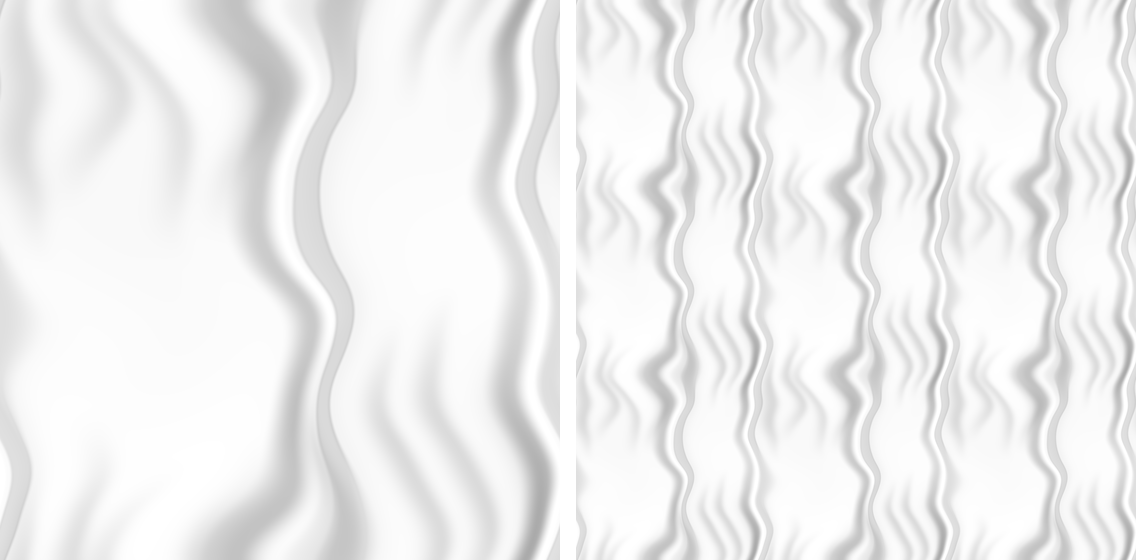
Left, the tile; right, the same tile 3 across and 3 down.
This texture is drawn by a WebGL 2 fragment shader. Its source:

```glsl
#version 300 es
precision highp float;
// White silk hanging in soft vertical folds. A wrapping gradient noise sways
// the cloth sideways; two deep folds (groove, bright ridge, flat ribbon) and
// several short faint ones then darken it. Everything repeats over the unit square.

uniform vec2 u_resolution;
out vec4 fragColor;

float hash(vec2 p) {
    return fract(sin(dot(p, vec2(127.1, 311.7))) * 43758.5);
}

vec2 gradient(vec2 cell) {
    float angle = 6.28319 * hash(cell);
    return vec2(cos(angle), sin(angle));
}

// Gradient noise that repeats after a whole number of cells.
float noise(vec2 p, vec2 period) {
    vec2 cell = floor(p), f = p - cell;
    vec2 u = f * f * f * (f * (f * 6.0 - 15.0) + 10.0);
    vec2 e = vec2(1.0, 0.0);
    float a = dot(gradient(mod(cell, period)), f);
    float b = dot(gradient(mod(cell + e.xy, period)), f - e.xy);
    float c = dot(gradient(mod(cell + e.yx, period)), f - e.yx);
    float d = dot(gradient(mod(cell + e.xx, period)), f - e.xx);
    return mix(mix(a, b, u.x), mix(c, d, u.x), u.y);
}

// Smooth variation along the length of one fold.
float along(float id, float y, float repeats) {
    return noise(vec2(id + 0.5, y * repeats + 0.3), vec2(64.0, repeats));
}

// Signed distance on a line that closes after one unit.
float wrapDistance(float d) {
    return fract(d + 0.5) - 0.5;
}

// Deep fold: groove with a gentle left side, bright ridge, then a flat ribbon.
float deepFold(float light, float d, float id, float y) {
    float depth = clamp(0.17 + 0.2 * along(id, y, 2.0), 0.05, 0.25);
    float groove = smoothstep(-0.065, -0.008, d) * (1.0 - smoothstep(-0.004, 0.027, d));
    light *= 1.0 - depth * groove;
    light += 0.025 * exp(-pow((d - 0.032) / 0.007, 2.0));

    float left = 0.046 + 0.02 * along(id + 10.0, y, 3.0);
    float right = left + 0.042 + 0.02 * along(id + 20.0, y, 4.0);
    float blur = smoothstep(0.0, 0.35, along(id + 30.0, y, 2.0));
    float soft = mix(0.004, 0.03, blur);
    float ribbon = smoothstep(left - 0.004, left + 0.004 + 0.4 * soft, d)
                 * (1.0 - smoothstep(right - soft, right + soft, d));
    float edges = exp(-pow((d - left - 0.003) / 0.003, 2.0))
                + exp(-pow((d - right + 0.003) / 0.003, 2.0));
    float halo = exp(-pow((d - right) / 0.03, 2.0));
    return light * (1.0 - 0.105 * ribbon - 0.035 * edges * (1.0 - blur) - 0.025 * halo);
}

void main() {
    vec2 uv = gl_FragCoord.xy / u_resolution;

    // Sideways sway shared by the whole cloth
    float x = uv.x + 0.17 * noise(uv * vec2(2.0, 3.0) + 0.37, vec2(2.0, 3.0))
                   + 0.04 * noise(uv * vec2(3.0, 6.0) + 0.61, vec2(3.0, 6.0));

    // Broad, barely visible shading
    float light = 0.987 + 0.025 * noise(vec2(x * 4.0, uv.y * 2.0) + 0.2, vec2(4.0, 2.0));

    // Short faint folds, gathered high on the left and low on the right
    for (float i = 0.0; i < 8.0; i++) {
        float center = (i + 0.3 + 0.5 * hash(vec2(i, 5.0))) / 8.0;
        float middle = (i < 4.0 ? 0.93 : 0.16) + 0.2 * (hash(vec2(i, 9.0)) - 0.5);
        float d = wrapDistance(x - center + 0.09 * along(i + 40.0, uv.y, 3.0));
        float width = d < 0.0 ? 0.037 : 0.024;
        float reach = 1.0 - smoothstep(0.08, 0.34, abs(wrapDistance(uv.y - middle)));
        float depth = 0.09 + 0.05 * hash(vec2(i, 13.0));
        light *= 1.0 - depth * reach * exp(-d * d / (width * width));
    }

    // Two deep folds running the full height
    for (float i = 0.0; i < 2.0; i++) {
        float d = wrapDistance(x - 0.49 - 0.46 * i + 0.04 * along(i + 50.0, uv.y, 2.0));
        light = deepFold(light, d, i, uv.y);
    }

    fragColor = vec4(vec3(clamp(light, 0.0, 1.0)), 1.0);
}
```
